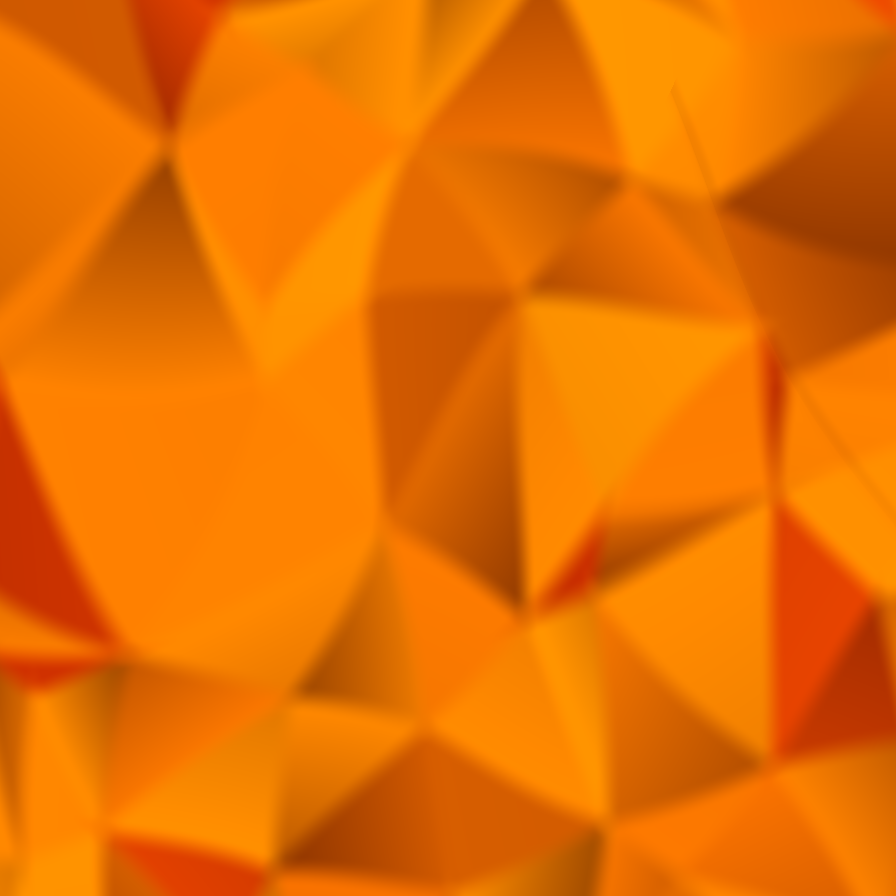
Reproduce this background procedurally as a WebGL 2 fragment shader.

```glsl
#version 300 es
precision highp float;

uniform vec2 u_resolution;
out vec4 outColor;

float hash(vec2 p) {
    vec3 q = fract(p.xyx * vec3(0.1031, 0.1030, 0.0973));
    q += dot(q, q.yzx + 33.33);
    return fract((q.x + q.y) * q.z);
}

float cross2(vec2 a, vec2 b) {
    return a.x * b.y - a.y * b.x;
}

// Jittered mesh corner
vec2 corner(vec2 id) {
    vec2 jitter = vec2(hash(id + 17.3), hash(id + 61.7)) - 0.5;
    return id + 0.88 * jitter;
}

// Base colour of a facet: mostly orange, some brown, some red
vec3 facetColor(vec2 seed) {
    float kind = hash(seed + 5.1);
    float tone = hash(seed + 29.4);
    vec3 orange = mix(vec3(0.95, 0.43, 0.0), vec3(1.0, 0.58, 0.0), tone);
    vec3 brown = mix(vec3(0.79, 0.33, 0.0), vec3(0.88, 0.41, 0.0), tone);
    vec3 red = mix(vec3(0.77, 0.17, 0.0), vec3(0.91, 0.28, 0.0), tone);
    return kind < 0.58 ? orange : kind < 0.81 ? brown : red;
}

// Soft triangle: rgb is premultiplied by the coverage in alpha
vec4 facet(vec2 p, vec2 a, vec2 b, vec2 c, vec2 seed) {
    float area = cross2(b - a, c - a);
    float side = area < 0.0 ? -1.0 : 1.0;
    vec3 edge = side * vec3(cross2(c - b, p - b), cross2(a - c, p - c), cross2(b - a, p - a));
    vec3 size = vec3(length(c - b), length(a - c), length(b - a));
    vec3 cover = smoothstep(-0.09, 0.09, edge / max(size, 0.001));
    float weight = cover.x * cover.y * cover.z;

    // Each corner gets its own shade, a few of them very dark
    vec3 bary = clamp(edge / max(abs(area), 0.01), 0.0, 1.0);
    bary /= max(bary.x + bary.y + bary.z, 0.001);
    vec3 dark = vec3(hash(seed + 43.2), hash(seed + 71.9), hash(seed + 97.6));
    float shade = dot(bary, 1.04 - 0.46 * pow(dark, vec3(5.0)));
    vec3 color = facetColor(seed) * vec3(shade, pow(shade, 1.35), 0.0);
    return vec4(color, 1.0) * weight;
}

void main() {
    vec2 uv = gl_FragCoord.xy / min(u_resolution.x, u_resolution.y);

    // Turned, slightly bent mesh space
    vec2 p = mat2(0.9, 0.43, -0.43, 0.9) * (uv * vec2(6.0, 5.0));
    p += 0.12 * sin(p.yx * 1.7 + vec2(0.4, 2.1)) + 11.0;
    vec2 cell = floor(p);

    // Blend the two facets of every nearby cell
    vec4 sum = vec4(0.0);
    for (int y = -1; y <= 1; y++) {
        for (int x = -1; x <= 1; x++) {
            vec2 id = cell + vec2(x, y);
            vec2 a = corner(id);
            vec2 b = corner(id + vec2(1.0, 0.0));
            vec2 c = corner(id + vec2(1.0, 1.0));
            vec2 d = corner(id + vec2(0.0, 1.0));
            vec2 seedA = id * 2.0 + 131.0;
            vec2 seedB = id * 2.0 + 132.5;
            // Split along the shorter diagonal
            if (distance(a, c) < distance(b, d)) {
                sum += facet(p, a, b, c, seedA) + facet(p, a, c, d, seedB);
            } else {
                sum += facet(p, a, b, d, seedA) + facet(p, b, c, d, seedB);
            }
        }
    }
    vec3 color = sum.rgb / max(sum.a, 0.001);
    outColor = vec4(clamp(color, 0.0, 1.0), 1.0);
}
```
